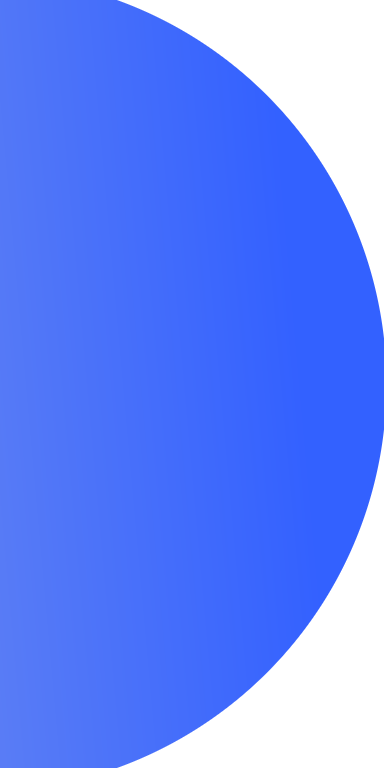
This background is drawn by a WebGL 2 fragment shader. Its source:

```glsl
#version 300 es
precision highp float;
// A large blue disc on white, cut off by the left, top and bottom edges.
// The disc is a circle distance function, filled with a slightly tilted
// linear gradient that becomes a flat, deeper blue toward the right.

#define DISC_CENTER vec2(-0.0283, 0.5)
#define DISC_RADIUS 0.5316
#define GRADIENT_END 0.395
#define GRADIENT_TILT 0.09
#define PALE_BLUE vec3(0.335, 0.477, 0.967)
#define DEEP_BLUE vec3(0.200, 0.379, 1.000)
#define PAPER vec3(1.0)

uniform vec2 u_resolution;
out vec4 fragColor;

float circleDistance(vec2 p, vec2 center, float radius) {
    return length(p - center) - radius;
}

vec3 discColor(vec2 p) {
    float along = p.x + GRADIENT_TILT * (p.y - 0.5);
    return mix(PALE_BLUE, DEEP_BLUE, clamp(along / GRADIENT_END, -0.1, 1.0));
}

void main() {
    // Units of canvas height, origin at the lower left
    vec2 p = gl_FragCoord.xy / u_resolution.y;
    float pixel = 1.0 / u_resolution.y;

    // Coverage of the disc, softened over one pixel
    float edge = circleDistance(p, DISC_CENTER, DISC_RADIUS);
    float coverage = clamp(0.5 - edge / pixel, 0.0, 1.0);

    fragColor = vec4(mix(PAPER, discColor(p), coverage), 1.0);
}
```
